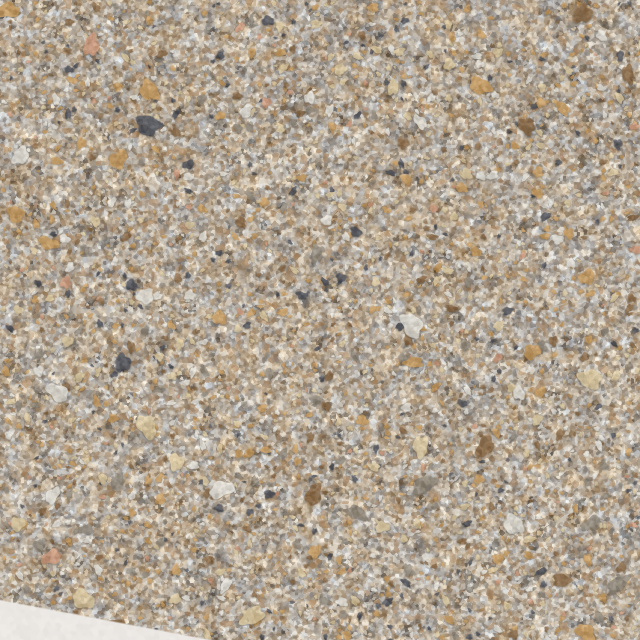
A Shadertoy shader for this texture:

```glsl
vec3 hash3(vec2 p) {
    vec3 q = fract(p.xyx * vec3(0.1031, 0.1030, 0.0973));
    q += dot(q, q.yxz + 33.33);
    return fract((q.xxy + q.yzz) * q.zyx);
}

// Soft cellular noise: each cell spreads its random values around its centre
vec3 grains(vec2 p, float seed) {
    vec2 cell = floor(p);
    vec3 sum = vec3(0.0);
    float total = 0.0;
    for (int y = -1; y <= 1; y++)
    for (int x = -1; x <= 1; x++) {
        vec2 id = cell + vec2(x, y);
        vec2 offset = p - id - hash3(id + seed).xy;
        float weight = exp(-9.0 * dot(offset, offset));
        sum += weight * hash3(id + seed + 71.0);
        total += weight;
    }
    return sum / max(total, 1e-5);
}

vec3 stoneColor(float pick) {
    vec3 c = vec3(0.77, 0.61, 0.39);                      // ochre
    c = mix(c, vec3(0.84, 0.77, 0.62), step(0.24, pick)); // cream
    c = mix(c, vec3(0.87, 0.86, 0.83), step(0.46, pick)); // white
    c = mix(c, vec3(0.57, 0.54, 0.49), step(0.62, pick)); // grey
    c = mix(c, vec3(0.54, 0.42, 0.29), step(0.76, pick)); // brown
    c = mix(c, vec3(0.33, 0.34, 0.37), step(0.87, pick)); // slate
    return mix(c, vec3(0.79, 0.60, 0.49), step(0.95, pick)); // pink
}

// Scatter rounded, lopsided pebbles over the ground
vec3 addStones(vec3 ground, vec2 uv, float scale, float share, float seed, float mottle) {
    vec2 p = uv * scale, cell = floor(p);
    float soft = 0.0018 * scale;
    for (int y = -1; y <= 1; y++)
    for (int x = -1; x <= 1; x++) {
        vec2 id = cell + vec2(x, y);
        vec3 place = hash3(id + seed), look = hash3(id + seed + 37.0);
        if (place.z > share) continue;
        vec2 q = p - id - 0.2 - 0.6 * place.xy;
        float lit = q.y;
        float turn = 6.2832 * look.x, c = cos(turn), s = sin(turn);
        q = mat2(c, s, -s, c) * q;
        q.y *= 1.1 + 0.9 * look.y;
        float angle = atan(q.y, q.x + 1e-5);
        float radius = mix(0.20, 0.40, look.z);
        radius *= 1.0 + 0.13 * sin(3.0 * angle + 9.0 * place.x) + 0.09 * sin(5.0 * angle + 20.0 * place.y);
        float d = length(q) - radius;
        float shadow = smoothstep(2.5 * soft, -soft, d + 0.3 * lit);
        ground *= 1.0 - 0.16 * shadow * smoothstep(3.0 * soft, 0.0, d);
        vec3 stone = stoneColor(fract(place.z / share * 7.31 + look.x));
        stone += 0.20 * (mottle - 0.5) + 0.12 * lit;
        ground = mix(ground, stone, 0.88 * smoothstep(soft, -soft, d));
    }
    return ground;
}

void mainImage(out vec4 fragColor, in vec2 fragCoord) {
    vec2 uv = fragCoord / iResolution.y;
    vec3 coarse = grains(uv * 62.0, 11.0);
    vec3 medium = grains(uv * 125.0, 53.0);
    vec3 fine = grains(uv * 215.0, 97.0);

    // Sandy cement, from dark gaps to pale grit
    vec2 drift = uv * 9.0;
    float patches = sin(drift.x + 2.0 * sin(drift.y * 0.8)) * sin(drift.y * 1.3 + 1.7 * sin(drift.x));
    float tone = 0.55 + 0.30 * (coarse.x - 0.5) + 0.55 * (medium.x - 0.5) + 0.65 * (fine.x - 0.5) + 0.04 * patches;
    vec3 color = mix(vec3(0.52, 0.455, 0.38), vec3(0.89, 0.865, 0.82), tone);
    color += vec3(0.05, 0.0, -0.07) * (medium.y + coarse.y - 1.0);
    color = mix(color, vec3(0.66, 0.50, 0.34), 0.5 * smoothstep(0.72, 0.95, medium.z));
    color *= 1.0 - 0.28 * smoothstep(0.70, 0.95, coarse.z) * smoothstep(0.3, 0.7, fine.y);

    // Pebbles, small to large
    float mottle = 0.5 * (medium.x + fine.z);
    color = addStones(color, uv, 80.0, 0.32, 130.0, mottle);
    color = addStones(color, uv, 42.0, 0.26, 210.0, mottle);
    color = addStones(color, uv, 19.0, 0.17, 340.0, mottle);

    // Pale slab crossing the lower left corner
    float slab = uv.y - 0.0625 + 0.19 * uv.x;
    vec3 paint = vec3(0.92, 0.905, 0.89) + 0.03 * (medium.x - 0.5);
    color = mix(color, paint, smoothstep(0.002, -0.002, slab));

    fragColor = vec4(clamp(color, 0.0, 1.0), 1.0);
}
```
